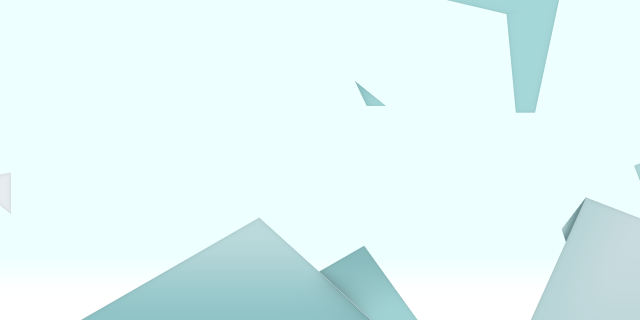
Give the GLSL for this background, as a WebGL 2 fragment shader.

```glsl
#version 300 es
precision highp float;
// Folded paper shards on a pale aqua field that fades to white at the floor.
// Each shard is a quad distance function filled with a gradient; creases are
// shaded by falloffs from a fold line. Units: canvas height = 1, width = 2.

uniform vec2 u_resolution;
out vec4 fragColor;

#define FIELD vec3(0.930, 1.0, 1.0)
#define AQUA vec3(0.645, 0.842, 0.846)
#define TEAL vec3(0.560, 0.765, 0.775)
#define MIST vec3(0.735, 0.855, 0.862)
#define SILVER vec3(0.785, 0.860, 0.875)
#define SHADE vec3(0.400, 0.540, 0.550)
#define RIM_WIDTH 0.005
#define RIM_DARKNESS 0.07

// Signed distance to a quad; repeat the last corner for a triangle.
float quad(vec2 p, vec2 a, vec2 b, vec2 c, vec2 d) {
    vec2 corners[4] = vec2[4](a, b, c, d);
    float nearest = 1e3, side = 1.0;
    for (int i = 0; i < 4; i++) {
        vec2 start = corners[i], end = corners[(i + 1) % 4];
        vec2 edge = end - start, rel = p - start;
        float along = clamp(dot(rel, edge) / max(dot(edge, edge), 1e-6), 0.0, 1.0);
        nearest = min(nearest, length(rel - edge * along));
        bvec3 crossing = bvec3(p.y >= start.y, p.y < end.y, edge.x * rel.y > edge.y * rel.x);
        if (all(crossing) || all(not(crossing))) side = -side;
    }
    return side * nearest;
}

// Paint a shard with a smooth edge and a thin darker rim.
vec3 paint(vec3 under, vec3 tint, float dist) {
    float cover = clamp(0.5 - dist * u_resolution.y, 0.0, 1.0);
    float rim = RIM_DARKNESS * exp(min(dist, 0.0) / RIM_WIDTH);
    return mix(under, tint * (1.0 - rim), cover);
}

void main() {
    vec2 p = gl_FragCoord.xy / u_resolution.y;

    // Field and white floor
    vec3 color = mix(vec3(1.0), FIELD, smoothstep(0.07, 0.22, p.y));

    // Hanging shard: a leg and a cap joined at the top
    float leg = quad(p, vec2(1.583, 0.956), vec2(1.612, 0.648), vec2(1.672, 0.648), vec2(1.764, 1.08));
    float cap = quad(p, vec2(1.302, 1.022), vec2(1.583, 0.956), vec2(1.70, 0.95), vec2(1.764, 1.08));
    color = paint(color, AQUA, min(leg, cap));

    // Small floating triangle
    vec2 tip = vec2(1.206, 0.669);
    float chip = quad(p, vec2(1.109, 0.747), vec2(1.146, 0.669), tip, tip);
    color = paint(color, mix(TEAL, AQUA, smoothstep(1.11, 1.18, p.x)), chip);

    // Slivers at the left and right borders
    float leftSliver = quad(p, vec2(-0.1, 0.435), vec2(0.034, 0.461), vec2(0.034, 0.331), vec2(-0.1, 0.44));
    color = paint(color, vec3(0.905, 0.925, 0.94), leftSliver);
    float rightSliver = quad(p, vec2(1.982, 0.482), vec2(2.05, 0.51), vec2(2.05, 0.30), vec2(2.05, 0.30));
    color = paint(color, mix(AQUA, MIST, 0.5), rightSliver);

    // Fold between the large peak and its flap
    vec2 foldStart = vec2(0.997, 0.151);
    vec2 foldDir = normalize(vec2(0.162, -0.151));
    float along = dot(p - foldStart, foldDir);
    float across = dot(p - foldStart, vec2(-foldDir.y, foldDir.x));

    // Large peak, shadowed beside the fold
    float peak = quad(p, vec2(0.079, -0.1), vec2(0.81, 0.32), foldStart, vec2(1.266, -0.1));
    vec3 peakTint = mix(TEAL, MIST, smoothstep(-0.03, 0.30, p.y));
    float foldShadow = exp(min(across, 0.0) / 0.03) * smoothstep(-0.03, 0.07, along);
    color = paint(color, mix(peakTint, SHADE, 0.35 * foldShadow), peak);

    // Flap with a widening crease shadow and a pale fold line
    float flap = quad(p, foldStart, vec2(1.138, 0.232), vec2(1.377, -0.1), vec2(1.266, -0.1));
    vec3 flapTint = mix(AQUA * 0.98, TEAL * 0.96, smoothstep(0.02, 0.22, p.y));
    float spread = 0.012 + 0.22 * max(along, 0.0);
    float crease = exp(-max(across, 0.0) / spread) * (1.0 - smoothstep(0.06, 0.26, along));
    flapTint = mix(flapTint, SHADE, 0.65 * crease);
    flapTint = mix(flapTint, MIST, 0.6 * exp(-abs(across) / 0.002));
    color = paint(color, flapTint, flap);

    // Turned corner behind the silver sheet, darkest near the sheet
    vec2 sheetTop = vec2(1.831, 0.383);
    vec2 sheetDir = normalize(vec2(-0.172, -0.383));
    float gap = dot(p - sheetTop, vec2(sheetDir.y, -sheetDir.x));
    float corner = quad(p, sheetTop, vec2(1.755, 0.284), vec2(1.768, 0.245), vec2(1.80, 0.25));
    color = paint(color, mix(SHADE, MIST, smoothstep(-0.005, 0.035, gap)), corner);

    // Silver sheet
    float sheet = quad(p, sheetTop, vec2(2.2, 0.241), vec2(2.2, -0.1), vec2(1.614, -0.1));
    float light = smoothstep(-0.04, 0.20, -gap) * smoothstep(-0.25, 0.25, p.y);
    color = paint(color, mix(MIST * 0.97, SILVER, light), sheet);

    fragColor = vec4(color, 1.0);
}
```
